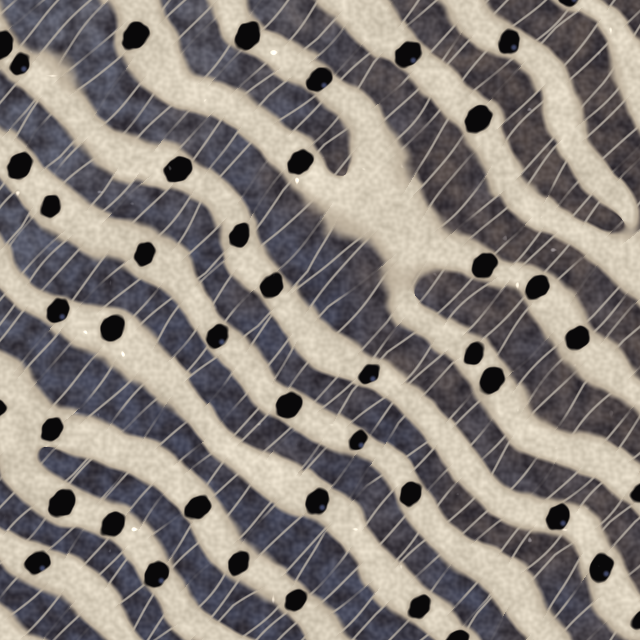
Write a three.js fragment shader that draws this texture.

```glsl
// Wavy dark bands on cream, sliced by fine pale lines, with black oval pores between them.
varying vec2 vUv;

#define PERIOD 0.125
#define BAND_HALF 0.258
#define BAND_SOFT 0.04
#define WAVE 0.075
#define LINE_GAP 0.029
#define LINE_HALF 0.0017
#define PORE_CELL 0.138
#define PORE_RADIUS 0.0185
#define PORE_CHANCE 0.8

const vec2 ACROSS = vec2(0.62, 0.79);       // across the bands
const vec2 LINE_AXIS = vec2(0.74, -0.67);   // across the pale lines
const vec3 CREAM = vec3(0.85, 0.81, 0.735);
const vec3 TAN_EDGE = vec3(0.66, 0.60, 0.52);
const vec3 PALE_LINE = vec3(0.69, 0.66, 0.62);
const vec3 SLATE = vec3(0.29, 0.30, 0.37);
const vec3 UMBER = vec3(0.36, 0.32, 0.31);
const vec3 SHADOW = vec3(0.18, 0.165, 0.19);
const vec3 HAZE = vec3(0.45, 0.46, 0.51);
const vec3 PORE = vec3(0.035, 0.03, 0.035);

vec2 hash2(vec2 p) {
  return fract(sin(vec2(dot(p, vec2(127.1, 311.7)), dot(p, vec2(269.5, 183.3)))) * 43758.5);
}

float cornerGradient(vec2 cell, vec2 offset) {
  float angle = 6.2832 * hash2(cell).x;
  return dot(vec2(cos(angle), sin(angle)), offset);
}

// Gradient noise, about -0.7 to 0.7
float noise(vec2 p) {
  vec2 i = floor(p), f = fract(p);
  vec2 w = f * f * f * (f * (f * 6.0 - 15.0) + 10.0);
  vec2 e = vec2(1.0, 0.0);
  float low = mix(cornerGradient(i, f), cornerGradient(i + e, f - e), w.x);
  float high = mix(cornerGradient(i + e.yx, f - e.yx), cornerGradient(i + 1.0, f - 1.0), w.x);
  return mix(low, high, w.y);
}

// Band number: whole values lie on cream, halves on band centres
float bandPhase(vec2 p) {
  float u = dot(p, LINE_AXIS), v = dot(p, ACROSS);
  float bend = 0.07 * p.x * p.x - 0.14 * p.y * p.y;
  float wave = WAVE * noise(vec2(u * 4.6, v * 3.0) + 7.3) + 0.016 * noise(p * 13.0);
  float phase = (v + bend + wave) / PERIOD;
  // Forks, where a band splits or ends
  for (int i = 0; i < 4; i++) {
    float k = float(i);
    vec2 d = p - hash2(vec2(k + 2.0, 5.7));
    phase += (mod(k, 2.0) - 0.5) * atan(dot(d, ACROSS), dot(d, LINE_AXIS)) / 3.14159;
  }
  return phase;
}

// Pale line cover in x, number of the slice in y
vec2 sliceLines(vec2 p) {
  float u = dot(p, LINE_AXIS) / LINE_GAP, v = dot(p, ACROSS);
  float cover = 0.0, slice = floor(u) - 2.0;
  for (int j = -1; j <= 1; j++) {
    float k = floor(u) + float(j);
    float shift = clamp(1.3 * noise(vec2(k * 7.37 + 0.5, v * 5.0)), -0.45, 0.45);
    float dist = u - (k + 0.5 + shift);
    float strength = smoothstep(-0.32, 0.0, noise(vec2(k * 3.61 + 40.5, v * 7.0)));
    float edge = 1.0 - smoothstep(LINE_HALF - 0.0014, LINE_HALF + 0.0016, abs(dist) * LINE_GAP);
    cover = max(cover, edge * mix(0.1, 0.9, strength));
    if (dist > 0.0) slice = k;
  }
  return vec2(cover, slice);
}

// Distance to the nearest pore edge in x, glint in y
vec2 pores(vec2 p) {
  vec2 home = floor(p / PORE_CELL);
  vec2 result = vec2(1.0, 0.0);
  for (int j = 0; j < 9; j++) {
    vec2 cell = home + vec2(mod(float(j), 3.0), floor(float(j) / 3.0)) - 1.0;
    vec2 seed = hash2(cell + 31.0);
    vec2 c = (cell + 0.2 + 0.6 * hash2(cell + 9.0)) * PORE_CELL;
    // Slide the pore to the middle of the cream
    for (int s = 0; s < 2; s++) {
      float phase = bandPhase(c);
      c += ACROSS * (floor(phase + 0.5) - phase) * PERIOD * 0.9;
    }
    float angle = 0.9 + 0.7 * (seed.y - 0.5);
    vec2 d = p - c, axis = vec2(cos(angle), sin(angle));
    vec2 q = vec2(dot(d, axis) * 0.86, dot(d, vec2(-axis.y, axis.x)) * 1.13);
    float radius = PORE_RADIUS * mix(0.7, 1.1, sqrt(fract(seed.y * 17.0)));
    float dist = length(q) - radius + 0.004 * noise(p * 70.0);
    if (seed.x < PORE_CHANCE && dist < result.x) {
      float glint = 1.0 - smoothstep(0.001, 0.007, length(d - radius * vec2(0.4, -0.5)));
      result = vec2(dist, glint * step(0.65, fract(seed.y * 29.0)));
    }
  }
  return result;
}

void main() {
  vec2 p = vUv;
  float grain = noise(p * 120.0), mottle = noise(p * 38.0), patchy = noise(p * 9.0 + 3.0);
  vec2 lines = sliceLines(p);

  // Band outline, its width stepping a little at each slice
  float stepped = noise(vec2(lines.y * 5.31 + 0.5, dot(p, ACROSS) * 9.0));
  float halfWidth = BAND_HALF + 0.10 * noise(p * 6.0 + 20.0) + 0.08 * stepped + 0.03 * mottle;
  float depth = halfWidth - abs(fract(bandPhase(p)) - 0.5);
  float band = smoothstep(-BAND_SOFT, BAND_SOFT, depth);

  // Cream ground with tan margins
  vec3 ground = CREAM + 0.07 * mottle + 0.09 * grain + 0.05 * patchy;
  ground = mix(ground, TAN_EDGE, 0.65 * smoothstep(-0.13, 0.0, depth));

  // Bands: blue at the left, brown toward the upper right
  float warmth = smoothstep(0.3, 0.8, 0.65 * p.x + 0.35 * p.y + 0.4 * patchy);
  vec3 ink = mix(SLATE, UMBER, warmth);
  ink = mix(ink, HAZE, smoothstep(0.0, 0.8, p.y - p.x + 0.3 * mottle) * 0.6);
  float shade = 0.38 + 0.9 * mottle + 0.5 * noise(p * 17.0) - 0.8 * (depth - 0.12);
  ink = mix(ink, SHADOW, clamp(shade, 0.0, 0.9)) + 0.09 * grain;
  ink = mix(ink, PALE_LINE, lines.x);
  vec3 color = mix(ground, ink, band);

  // Pores with a brownish rim, and sparse bright flecks
  vec2 pore = pores(p);
  color = mix(color, TAN_EDGE, 0.4 * (1.0 - smoothstep(0.0, 0.009, pore.x)));
  vec3 hollow = mix(PORE, vec3(0.34, 0.38, 0.55), 0.7 * pore.y);
  color = mix(hollow, color, smoothstep(-0.002, 0.0025, pore.x));
  color += 0.3 * smoothstep(0.48, 0.62, noise(p * 55.0 + 11.0)) * smoothstep(0.0, 0.3, patchy);
  gl_FragColor = vec4(color, 1.0);
}
```
